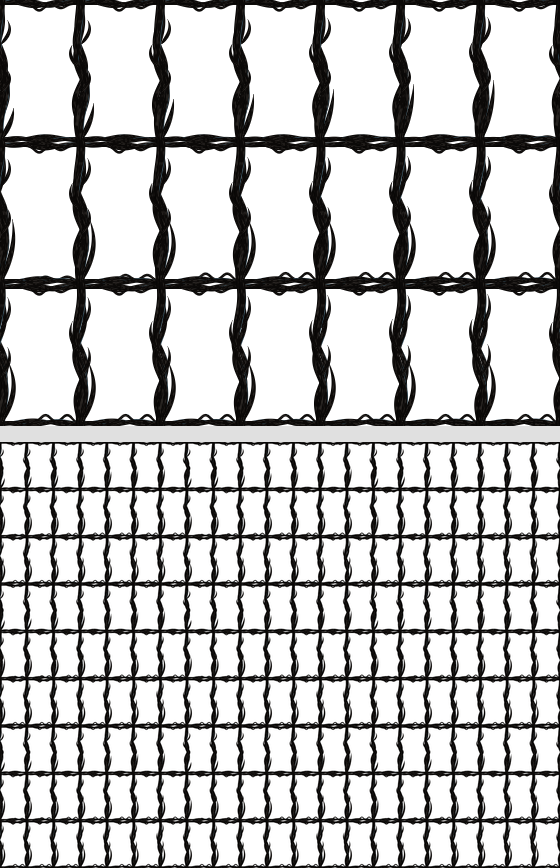
Top: one tile. Bottom: repeated 3 by 3.
Write a Shadertoy shader that draws this pattern.

```glsl
const float PI = 3.14159265;
const vec2 GRID = vec2(7.0, 3.0);
const float CELL_HEIGHT = 1.777;   // in cell widths

float hash(vec2 p) {
    return fract(sin(dot(p, vec2(12.9898, 78.233))) * 43758.5453);
}

// Value noise that wraps along x
float noise(vec2 p, float period) {
    vec2 i = floor(p), f = fract(p);
    f = f * f * (3.0 - 2.0 * f);
    float x0 = mod(i.x, period), x1 = mod(i.x + 1.0, period);
    return mix(mix(hash(vec2(x0, i.y)), hash(vec2(x1, i.y)), f.x),
               mix(hash(vec2(x0, i.y + 1.0)), hash(vec2(x1, i.y + 1.0)), f.x), f.y);
}

// Paints one round root; dist is the signed distance to its centre line
void paintRoot(inout vec3 color, float dist, float radius, float along, float seed) {
    float pixel = GRID.x / iResolution.x;
    float cover = clamp(0.5 + (radius - abs(dist)) / pixel, 0.0, 1.0);
    float q = clamp(dist / max(radius, 0.004), -1.0, 1.0);
    float bark = noise(vec2(along * 40.0, q * 2.5 + seed * 9.0), 40.0);
    float lit = 1.0 - pow(abs(q - 0.15), 2.0);
    vec3 skin = mix(vec3(0.045, 0.036, 0.03), vec3(0.16, 0.145, 0.135),
                    smoothstep(0.35, 0.9, bark) * max(lit, 0.0));
    // Cold glints along one flank
    float patchy = smoothstep(0.62, 0.9, noise(vec2(along * 10.0, seed * 5.0), 10.0));
    skin += vec3(0.14, 0.25, 0.31) * patchy * smoothstep(0.55, 0.95, q);
    skin *= 1.0 - 0.6 * smoothstep(0.6, 1.0, -q);
    color = mix(color, skin, cover);
}

// Sideways sway of a root; it vanishes at both joints
float sway(float t, float seed, float growth) {
    float phase = 6.283 * hash(vec2(seed, 3.0)) + 1.8 * growth;
    return sin(PI * t) * sin(t * (6.0 + 5.0 * hash(vec2(seed, 8.0))) + phase);
}

float swaySlope(float t, float seed, float growth) {
    return (sway(t + 0.005, seed, growth) - sway(t - 0.005, seed, growth)) / 0.01;
}

// Progress from the top left cell to the bottom right one
float growthOf(vec2 id) {
    id = mod(id, GRID);
    return (id.x + GRID.x * (GRID.y - 1.0 - id.y)) / 20.0;
}

// Horizontal bundles: one above and one below each grid line
void paintRails(inout vec3 color, vec2 p) {
    float t = fract(p.x);
    float y = (p.y - round(p.y)) * CELL_HEIGHT;
    float growth = growthOf(vec2(floor(p.x), round(p.y)));

    // Thin loops that lift off the bundles
    for (float i = 0.0; i < 4.0; i++) {
        float side = i < 2.0 ? -1.0 : 1.0;
        float u = (t - 0.53 - 0.27 * mod(i, 2.0) - 0.04 * side) / 0.085;
        float lift = (i < 2.0 ? 0.085 - 0.03 * i : 0.09 * smoothstep(0.2, 0.5, growth));
        float bump = exp(-u * u) * smoothstep(0.0, 0.1, t * (1.0 - t));
        float slope = -2.0 * u * bump * lift / 0.085;
        float d = (y - side * (0.045 + lift * bump)) / sqrt(1.0 + slope * slope);
        paintRoot(color, d, 0.016, t, 30.0 + i);
    }
    for (float i = 0.0; i < 7.0; i++) {
        float side = mod(i, 2.0) * 2.0 - 1.0;
        float seed = 11.0 + i;
        float center = side * (0.024 + 0.022 * sin(PI * t)) + 0.035 * sway(t, seed, growth);
        float slope = 0.035 * swaySlope(t, seed, growth);
        float radius = 0.021 + 0.005 * sin(2.0 * PI * t + i * 2.0);
        paintRoot(color, (y - center) / sqrt(1.0 + slope * slope), radius, t, seed);
    }
}

// Vertical bundles with free tendrils that grow from cell to cell
void paintPosts(inout vec3 color, vec2 p) {
    float t = fract(p.y);
    float x = p.x - round(p.x);
    float growth = growthOf(vec2(round(p.x), floor(p.y)));
    float early = min(growth * 3.0, 1.0);

    for (float i = 0.0; i < 6.0; i++) {
        float reach = 0.075 * (1.2 - 0.4 * t);
        float center = 0.05 * (hash(vec2(i, 5.0)) - 0.5) + reach * sway(t, i, growth);
        float slope = reach * swaySlope(t, i, growth) / CELL_HEIGHT;
        float radius = 0.031 + 0.008 * sin(2.0 * PI * t + i * 1.7);
        paintRoot(color, (x - center) / sqrt(1.0 + slope * slope), radius, t, i);
    }
    // Tapered tendrils: a long one at the foot, then shorter ones higher up
    for (float i = 0.0; i < 4.0; i++) {
        float side = i == 2.0 ? -1.0 : 1.0;
        float start = i < 1.0 ? 0.02 : 0.18 + 0.17 * i;
        float size = i < 1.0 ? 0.22 + 0.22 * early : 0.15 + 0.12 * mix(hash(vec2(i, 2.0)), growth, 0.6);
        float s = (t - start) / size;
        float bend = i < 1.0 ? mix(1.5, 2.6, smoothstep(0.25, 0.45, growth)) : 2.3;
        float reach = i < 1.0 ? 0.15 : 0.1;
        float slope = reach * bend * cos(s * bend) / (size * CELL_HEIGHT);
        float d = (x - side * (0.02 + reach * sin(s * bend))) / sqrt(1.0 + slope * slope);
        float inside = clamp(s, 0.0, 1.0);
        float radius = s == inside ? (i < 1.0 ? 0.085 : 0.06) * sqrt(s) * (1.0 - s) : -1.0;
        paintRoot(color, d, radius, t, 20.0 + i);
    }
}

void mainImage(out vec4 fragColor, in vec2 fragCoord) {
    vec2 p = fragCoord / iResolution.xy * GRID;
    vec3 color = vec3(1.0);
    paintRails(color, p);
    paintPosts(color, p);
    fragColor = vec4(color, 1.0);
}
```
